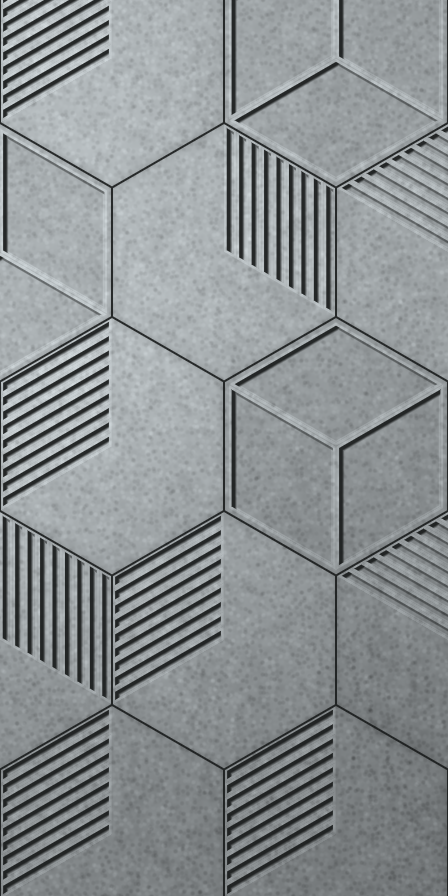
Write a WebGL 1 fragment shader that draws this pattern.

```glsl
precision highp float;
uniform vec2 u_resolution;

// Lengths are in tile widths; y runs downward.
const float TILES_ACROSS = 2.0;
const vec2 FIRST_TILE = vec2(0.5, 0.26);
const float GROOVES = 9.0;
const float GROOVE_WIDTH = 0.031;
const float INNER_RIM = 0.014;
const float OUTER_RIM = 0.034;
const float SHADOW_WIDTH = 0.026;
const float SEAM_HALF_WIDTH = 0.0045;
const float GRAIN_SCALE = 52.0;
const vec3 CONCRETE = vec3(0.965, 1.0, 1.015);
const vec3 SHADOW_COLOR = vec3(0.10, 0.11, 0.11);

// Antialiased coverage of the region d > 0.
float cover(float d) {
  return clamp(d * u_resolution.x / TILES_ACROSS + 0.5, 0.0, 1.0);
}

vec2 hash2(vec2 p) {
  return fract(sin(vec2(dot(p, vec2(127.1, 311.7)), dot(p, vec2(269.5, 183.3)))) * 43758.55);
}

// Cellular pores and pale grains, about -1 to 1.
float grain(vec2 p) {
  vec2 cell = floor(p);
  float sum = 0.0;
  for (int j = -1; j <= 1; j++) {
    for (int i = -1; i <= 1; i++) {
      vec2 c = cell + vec2(float(i), float(j));
      float tone = hash2(c + 71.3).x * 1.7 - 1.0;
      float d = length(p - c - hash2(c));
      sum += tone * (1.0 - smoothstep(0.15, 0.75, d));
    }
  }
  return sum;
}

float mottle(vec2 p) {
  return sin(p.x * 9.0 + 2.0 * sin(p.y * 7.0)) * sin(p.y * 11.0 + sin(p.x * 5.0))
       + 0.5 * sin(p.x * 23.0 + p.y * 17.0 + 2.0 * sin(p.y * 19.0));
}

// 0, 1, 2: grooved left, right, top face; 3, 4: upright, inverted panelled cube.
float tileKind(float row, float col) {
  row = mod(row, 5.0);
  vec3 kinds = vec3(0.0);
  if (row < 0.5) kinds = vec3(0.0, 3.0, 0.0);
  else if (row < 1.5) kinds = vec3(3.0, 1.0, 2.0);
  else if (row < 2.5) kinds = vec3(0.0, 4.0, 0.0);
  else if (row < 3.5) kinds = vec3(1.0, 0.0, 2.0);
  return col < 0.5 ? kinds.x : (col < 1.5 ? kinds.y : kinds.z);
}

// Of the three hexagon axes, the one that does not bound this cube face.
vec3 faceAxis(vec3 k) {
  if (k.y > 0.0 && k.z < 0.0) return vec3(1.0, 0.0, 0.0);
  return k.x < 0.0 ? vec3(0.0, 0.0, 1.0) : vec3(0.0, 1.0, 0.0);
}

float shadowBand(float d, float width) {
  return 1.0 - smoothstep(0.45, 1.0, d / width);
}

// Recessed panels and grooves: x = shadow, y = highlight, z = floor.
vec3 relief(vec3 k, float kind) {
  bool grooved = kind < 2.5;
  bool inverted = kind > 3.5 || (kind > 1.5 && grooved);
  vec3 face = faceAxis(inverted ? -k : k);
  if (grooved && abs(dot(face, vec3(2.0, 1.0, 0.0)) - kind) > 0.5) return vec3(0.0);

  float outer = grooved ? INNER_RIM : OUTER_RIM;
  vec3 negative = step(k, vec3(0.0));
  vec3 low = k - mix(vec3(INNER_RIM), vec3(outer - 0.5), negative);
  vec3 high = mix(vec3(0.5 - outer), vec3(-INNER_RIM), negative) - k;
  if (grooved) {
    float pitch = 0.5 / GROOVES;
    float gap = 0.5 * (pitch - GROOVE_WIDTH);
    vec3 across = face.yzx;
    vec3 t = mod(k, pitch);
    low = mix(low, t - gap, across);
    high = mix(high, gap + GROOVE_WIDTH - t, across);
  }
  low = mix(low, vec3(1.0), face);
  high = mix(high, vec3(1.0), face);

  vec3 nearest = min(low, high);
  float inside = min(nearest.x, min(nearest.y, nearest.z));
  float hollow = cover(inside);
  float shadow = max(shadowBand(min(low.x, low.y), SHADOW_WIDTH),
                     0.5 * shadowBand(high.z, 0.5 * SHADOW_WIDTH));
  float lit = shadowBand(min(high.x, min(high.y, low.z)), 0.010);
  float lip = cover(inside + 0.012) * (1.0 - hollow);
  return vec3(shadow * hollow, max(lit * hollow * (1.0 - shadow), lip), hollow);
}

void main() {
  vec2 screen = vec2(gl_FragCoord.x, u_resolution.y - gl_FragCoord.y);
  vec2 p = screen * TILES_ACROSS / u_resolution.x;
  vec2 uv = screen / u_resolution;

  // Nearest centre of two interleaved grids gives the hexagon.
  vec2 span = vec2(1.0, 1.73205);
  vec2 q = p - FIRST_TILE;
  vec2 evenId = floor(q / span + 0.5);
  vec2 oddId = floor(q / span);
  vec2 h = q - evenId * span;
  vec2 hOdd = q - (oddId + 0.5) * span;
  vec2 id = vec2(evenId.x, 2.0 * evenId.y);
  if (dot(hOdd, hOdd) < dot(h, h)) {
    h = hOdd;
    id = vec2(oddId.x + 1.0, 2.0 * oddId.y + 1.0);
  }
  vec3 k = vec3(h.x, dot(h, vec2(0.5, 0.86603)), dot(h, vec2(0.5, -0.86603)));
  float edge = 0.5 - max(abs(k.x), max(abs(k.y), abs(k.z)));

  // Concrete under light from the upper left.
  float light = 0.70 - 0.16 * smoothstep(0.3, 1.0, uv.y) - 0.07 * uv.x;
  light += 0.05 * exp(-6.0 * dot(uv - vec2(0.2, 0.3), uv - vec2(0.2, 0.3)));
  light += 0.012 * sin(id.x * 2.3 + id.y * 4.1) + 0.010 * mottle(p);
  light += 0.065 * grain(p * GRAIN_SCALE) + 0.03 * grain(p * GRAIN_SCALE * 0.47 + 9.0);

  vec3 cut = relief(k, tileKind(id.y, id.x));
  light *= (1.0 - 0.05 * cut.z) * (1.0 - 0.12 * exp(-edge * 70.0));
  light += 0.07 * cut.y;
  vec3 color = mix(CONCRETE * light, SHADOW_COLOR, 0.92 * cut.x);
  color = mix(color, SHADOW_COLOR, 0.9 * cover(SEAM_HALF_WIDTH - edge));
  gl_FragColor = vec4(color, 1.0);
}
```
